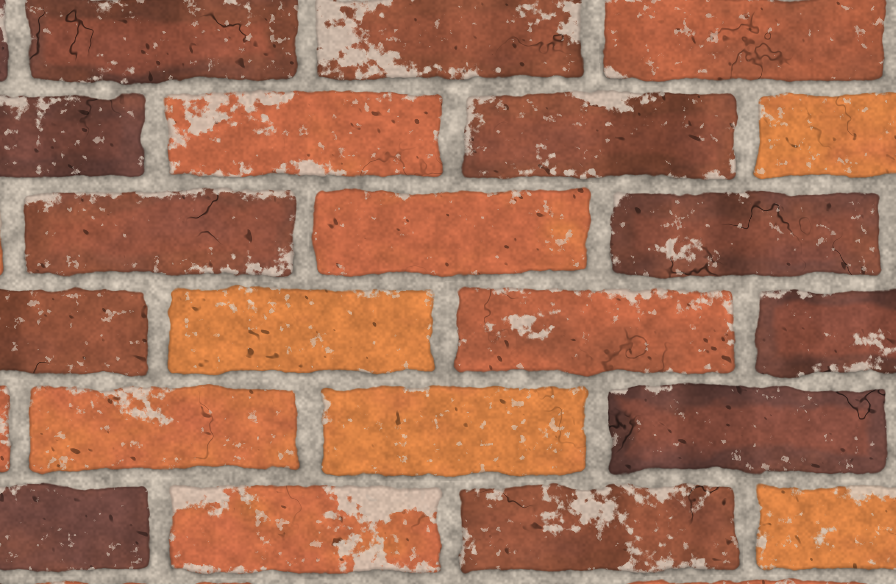
Give the GLSL for this texture, as a WebGL 1 fragment shader.

```glsl
precision highp float;
// Weathered brick wall in running bond: six courses, about three bricks across.
// Each brick is a rounded box with a noisy outline; a per-brick tone picks the
// clay colour, and layered noise adds lime bloom, cracks, pits and rough mortar.

uniform vec2 u_resolution;

float hash(vec2 p) {
  return fract(sin(dot(p, vec2(127.1, 311.7))) * 43758.5453);
}

float noise(vec2 p) {
  vec2 i = floor(p), f = fract(p);
  f = f * f * (3.0 - 2.0 * f);
  return mix(mix(hash(i), hash(i + vec2(1.0, 0.0)), f.x),
             mix(hash(i + vec2(0.0, 1.0)), hash(i + 1.0), f.x), f.y);
}

float fbm(vec2 p) {
  float sum = 0.0, amp = 0.53;
  for (int i = 0; i < 4; i++) {
    sum += amp * noise(p);
    p = mat2(1.6, 1.2, -1.2, 1.6) * p + 7.3;
    amp *= 0.5;
  }
  return sum;
}

float roundedBox(vec2 p, vec2 halfSize, float radius) {
  vec2 q = abs(p) - halfSize + radius;
  return length(max(q, 0.0)) + min(max(q.x, q.y), 0.0) - radius;
}

// Sideways shift of the upright joint at the left of a brick
float jointShift(vec2 id) {
  return 0.018 * (hash(id + 3.7) - 0.5);
}

// Fired clay from dark purple through brown and red to orange
vec3 clayColor(float tone) {
  vec3 c = mix(vec3(0.43, 0.28, 0.25), vec3(0.58, 0.335, 0.24), smoothstep(0.0, 0.35, tone));
  c = mix(c, vec3(0.76, 0.41, 0.28), smoothstep(0.35, 0.62, tone));
  return mix(c, vec3(0.83, 0.50, 0.27), smoothstep(0.65, 0.95, tone));
}

void main() {
  vec2 p = gl_FragCoord.xy / u_resolution.y;
  float px = 1.0 / u_resolution.y;
  float grain = noise(p * 210.0) - 0.5;
  float coarse = fbm(p * 45.0) - 0.5;

  // Courses with slightly wavy joints, alternate ones shifted by half a brick
  vec2 size = vec2(0.5, 0.168);
  vec2 wall = p + 0.01 * (vec2(noise(p * 5.0), noise(p * 5.0 + 40.0)) - 0.5);
  wall.y -= 0.012;
  float row = floor(wall.y / size.y);
  float odd = mod(row, 2.0);
  wall.x -= mix(0.276, 0.03, odd) + 0.012 * (hash(vec2(row, 9.0)) - 0.5);
  vec2 id = vec2(floor(wall.x / size.x), row);
  vec2 local = wall - (id + 0.5) * size;

  // Chipped brick outline, negative inside
  float left = jointShift(id), right = jointShift(id + vec2(1.0, 0.0));
  local.x -= 0.5 * (left + right);
  vec2 halfSize = vec2(0.231 + 0.5 * (right - left), 0.071);
  float d = roundedBox(local, halfSize, 0.011);
  d += 0.02 * (fbm(p * 17.0 + 3.0) - 0.5) + 0.006 * coarse;

  // Mortar: sandy grey with a shadow beneath each brick
  vec3 mortar = vec3(0.715, 0.67, 0.615) * (1.0 + 0.2 * grain + 0.45 * coarse);
  float below = 0.1 + 0.3 * (1.0 - smoothstep(-0.05, 0.02, local.y));
  mortar *= 1.0 - below * exp(-max(d, 0.0) * 220.0);

  // Clay tone, drifting along each course at its own rate
  float drift = mix(0.6, 0.15 + 0.15 * mod(row - 1.0, 4.0), odd);
  float tone = fract(drift * id.x + 0.06 * row * row + 0.7);
  float dark = 1.0 - smoothstep(0.35, 0.6, tone);
  vec2 seed = id * vec2(7.3, 11.9);
  float mottle = fbm(p * vec2(9.0, 15.0) + seed);
  vec3 brick = clayColor(clamp(tone + 0.35 * (mottle - 0.5), 0.0, 1.0));

  // Dark bricks: scorched upright bands and a redder core
  float band = noise(vec2(p.x * 14.0 + 5.0 * hash(id), row * 3.1));
  brick *= 1.0 - 0.25 * dark * smoothstep(0.45, 0.8, band);
  float core = 1.0 - smoothstep(-0.045, -0.025, d + 0.07 * (mottle - 0.5));
  brick = mix(brick, vec3(0.66, 0.35, 0.26), 0.6 * core * dark * hash(id + 5.0));
  brick *= 1.0 + 0.13 * grain + 0.28 * coarse;

  // Sparse cracks, mostly in dark bricks, and small pits
  float crackLine = 1.0 - smoothstep(0.0, 0.02, abs(fbm(p * 13.0 + seed.yx) - 0.5));
  float crackArea = smoothstep(0.68, 0.82, noise(p * 8.0 + seed));
  brick *= 1.0 - (0.2 + 0.35 * dark) * crackLine * crackArea;
  float pits = 0.55 * noise(p * 70.0 + seed) + 0.45 * noise(p.yx * 97.0 + p * 31.0);
  brick *= 1.0 - 0.4 * smoothstep(0.8, 0.9, pits);

  // Lime bloom, thicker near the edges and the top, with scattered flecks
  float amount = hash(id + 21.0);
  float flecks = fbm(p * 75.0) - 0.5;
  float bloom = fbm(p * vec2(8.0, 13.0) + seed.yx + 31.0) + 0.6 * flecks;
  bloom += 0.15 * smoothstep(-0.03, 0.0, d) + 0.9 * local.y;
  float limit = mix(0.82, 0.5, amount * amount);
  float lime = smoothstep(limit, limit + 0.12, bloom);
  lime = max(lime, 0.7 * smoothstep(0.2, 0.3, flecks + 0.3 * (mottle - 0.5)));
  vec3 limeColor = vec3(0.83, 0.77, 0.71) * (1.0 + 0.14 * grain);
  brick = mix(brick, limeColor, 0.87 * lime);

  // Worn rim, then the brick laid over the mortar
  brick *= 1.0 - 0.2 * smoothstep(-0.006, 0.0, d);
  float face = 1.0 - smoothstep(-px, px, d);
  gl_FragColor = vec4(clamp(mix(mortar, brick, face), 0.0, 1.0), 1.0);
}
```
